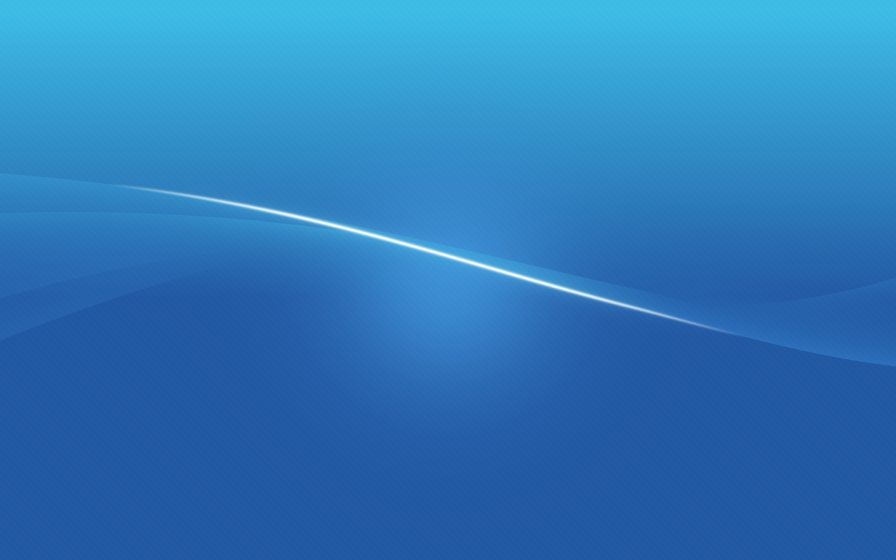
Write a Shadertoy shader that draws this background.

```glsl
// Blue abstract backdrop: a vertical sky gradient with a round central glow,
// crossed by a sweeping bright line. Translucent sheets, each lit along one
// curved edge and fading away from it, form the ribbons around the line.

const vec3 SKY_TOP    = vec3(0.240, 0.735, 0.900);
const vec3 DEEP_BLUE  = vec3(0.135, 0.348, 0.638);
const vec3 GLOW_BLUE  = vec3(0.245, 0.570, 0.845);
const vec3 SHEET_CYAN = vec3(0.230, 0.650, 0.850);
const vec3 SHEET_BLUE = vec3(0.200, 0.500, 0.800);
const vec3 HALO_CYAN  = vec3(0.400, 0.780, 0.940);
const vec3 CORE_WHITE = vec3(0.960, 1.000, 1.000);

const float HORIZON = 0.47;              // where the gradient becomes flat
const vec2  GLOW_CENTER = vec2(0.5, 0.505);
const float GLOW_SPREAD = 0.037;         // squared radius, in heights
const float CORE_WIDTH = 0.0034;
const float HALO_WIDTH = 0.011;
const float STRIPE_PERIOD = 0.0125;
const float STRIPE_STRENGTH = 0.004;

// Height of the main S-shaped line
float sweep(float x) {
    return 0.520 - 0.2 * tanh(2.3 * (x - 0.55))
         - 0.019 * smoothstep(0.7, 1.0, x);
}

// Quadratic curve with coefficients k.x + k.y x + k.z x^2
float arc(vec3 k, float x) {
    return k.x + x * (k.y + x * k.z);
}

// Sharp edge at d = 0, fading over depth on the positive side
float sheet(float d, float depth, float aa) {
    return smoothstep(-aa, aa, d) * exp(-max(d, 0.0) / depth);
}

// Rises between a and b, falls between c and d
float window(float a, float b, float c, float d, float x) {
    return smoothstep(a, b, x) * (1.0 - smoothstep(c, d, x));
}

void mainImage(out vec4 fragColor, in vec2 fragCoord) {
    vec2 p = fragCoord / iResolution.xy;
    float aspect = iResolution.x / iResolution.y;
    float aa = 0.8 / iResolution.y;

    // Sky gradient and central glow
    float sky = clamp((p.y - HORIZON) / (0.98 - HORIZON), 0.0, 1.0);
    vec3 col = mix(DEEP_BLUE, SKY_TOP, sky);
    vec2 g = (p - GLOW_CENTER) * vec2(aspect, 1.0);
    col = mix(col, GLOW_BLUE, 0.92 * exp(-dot(g, g) / GLOW_SPREAD));

    float line = sweep(p.x);
    float d = p.y - line;
    float above = smoothstep(-aa, aa, d);
    float below = 1.0 - above;

    // Left fan: two sheets lit from below, two lit from above
    float crest = min(arc(vec3(0.619, 0.06, -0.37), p.x), line);
    float middle = arc(vec3(0.467, 0.48, -0.60), p.x);
    float lowest = arc(vec3(0.392, 0.64, -0.40), p.x);
    float fanFade = 1.0 - smoothstep(0.08, 0.34, p.x);
    col = mix(col, SHEET_BLUE,
              0.24 * below * fanFade * sheet(p.y - lowest, 0.09, aa));
    col = mix(col, SHEET_BLUE,
              0.20 * below * fanFade * sheet(p.y - middle, 0.09, aa));
    float lineFade = 1.0 - smoothstep(0.25, 0.45, p.x);
    col = mix(col, SHEET_CYAN, 0.38 * lineFade * sheet(-d, 0.04, aa));
    float crestFade = mix(0.22, 0.55, smoothstep(0.1, 0.4, p.x))
                    * (1.0 - smoothstep(0.42, 0.62, p.x));
    col = mix(col, SHEET_CYAN, crestFade * sheet(crest - p.y, 0.035, aa));

    // Thin ribbon riding above the line
    float ribbonGap = 0.036 * smoothstep(0.2, 0.8, p.x);
    float ribbon = above * smoothstep(-aa, aa, ribbonGap - d);
    col = mix(col, SHEET_CYAN, 0.52 * ribbon * window(0.2, 0.4, 0.52, 0.82, p.x));

    // Right tail and the faint wave rising behind it
    float rise = max(p.x - 0.80, 0.0) / 0.20;
    float wave = 0.455 + 0.049 * rise * rise;
    col = mix(col, SHEET_BLUE, 0.30 * above * smoothstep(0.78, 0.98, p.x)
                             * sheet(wave - p.y, 0.03, aa));
    col = mix(col, SHEET_BLUE,
              0.60 * smoothstep(0.60, 0.82, p.x) * sheet(d, 0.045, aa));

    // Bright line: soft halo, then a tapered core
    float lit = window(0.12, 0.38, 0.58, 0.83, p.x);
    float halo = exp(-abs(d) / HALO_WIDTH);
    col = mix(col, HALO_CYAN, 0.42 * lit * halo);
    float width = CORE_WIDTH * mix(0.65, 1.0, lit) + 0.3 * aa;
    float core = exp(-d * d / (width * width));
    col = mix(col, CORE_WHITE, core * sqrt(lit));

    // Faint diagonal weave
    float weave = sin(6.2832 * (p.x * aspect + p.y) / STRIPE_PERIOD);
    col += STRIPE_STRENGTH * weave;

    fragColor = vec4(clamp(col, 0.0, 1.0), 1.0);
}
```
